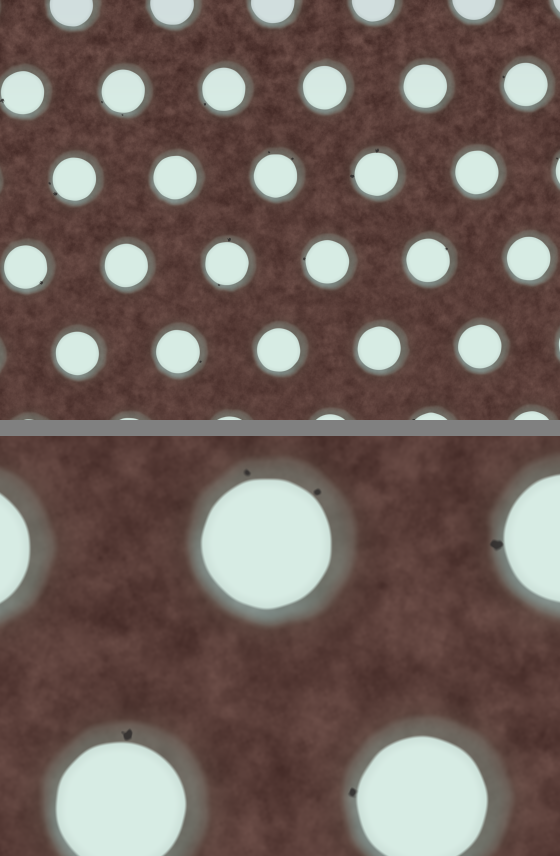
Top, the full canvas; bottom, a detail of the centre.
Give the GLSL for this pattern, as a WebGL 2 fragment shader.

```glsl
#version 300 es
precision highp float;

uniform vec2 u_resolution;
out vec4 outColor;

// Lattice, in units of the canvas height
const vec2 ORIGIN = vec2(0.6563, 0.5816);
const vec2 STEP_ACROSS = vec2(0.2396, 0.0040);
const vec2 STEP_DOWN = vec2(0.1233, -0.2054);

// Hole and rim
const float HOLE_RADIUS = 0.0515;
const float RIM_RADIUS = 0.0675;
const vec2 RIM_OFFSET = vec2(0.0036, 0.0008);
const float HOLE_SOFTNESS = 0.0016;
const float RIM_SOFTNESS = 0.0035;
const float HALO_WIDTH = 0.010;
const float EDGE_WOBBLE = 0.0016;
const vec2 LIGHT_SIDE = vec2(-0.50, -0.86);

// Wear
const int SPECKS = 2;
const float SPECK_CHANCE = 0.38;
const float SPECK_SIZE = 0.0042;
const float GRAIN_SCALE = 42.0;
const float GRAIN_STRENGTH = 0.19;

const vec3 PLATE = vec3(0.350, 0.240, 0.220);
const vec3 HALO = vec3(0.370, 0.315, 0.275);
const vec3 RIM_OUTER = vec3(0.415, 0.355, 0.325);
const vec3 RIM_INNER = vec3(0.450, 0.485, 0.450);
const vec3 RIM_LIT = vec3(0.540, 0.605, 0.600);
const vec3 HOLE_GREEN = vec3(0.845, 0.925, 0.895);
const vec3 HOLE_GREY = vec3(0.820, 0.870, 0.870);
const vec3 SPECK = vec3(0.160, 0.150, 0.150);

float hash(vec2 p) {
    return fract(sin(dot(p, vec2(127.1, 311.7))) * 43758.5453);
}

float noise(vec2 p) {
    vec2 cell = floor(p);
    vec2 f = fract(p);
    f = f * f * (3.0 - 2.0 * f);
    float low = mix(hash(cell), hash(cell + vec2(1, 0)), f.x);
    float high = mix(hash(cell + vec2(0, 1)), hash(cell + vec2(1, 1)), f.x);
    return mix(low, high, f.y);
}

// Layered noise centred on zero
float grain(vec2 p) {
    float sum = 0.0;
    float weight = 0.5;
    for (int i = 0; i < 4; i++) {
        sum += weight * (noise(p) - 0.5);
        p = mat2(1.6, 1.2, -1.2, 1.6) * p + 17.3;
        weight *= 0.68;
    }
    return sum;
}

// Coverage of a shape from its signed distance
float cover(float dist, float softness) {
    float width = max(softness, 0.75 / u_resolution.y);
    return 1.0 - smoothstep(-width, width, dist);
}

void main() {
    vec2 p = gl_FragCoord.xy / u_resolution.y;

    // Nearest hole of the skewed lattice
    mat2 lattice = mat2(STEP_ACROSS, STEP_DOWN);
    vec2 id = round(inverse(lattice) * (p - ORIGIN));
    vec2 local = p - ORIGIN - lattice * id;
    vec2 rimLocal = local - RIM_OFFSET;

    // Mottled plate, smoother toward the bottom
    float strength = GRAIN_STRENGTH * mix(0.75, 1.1, p.y);
    float mottle = grain(p * GRAIN_SCALE);
    vec3 color = PLATE + strength * mottle * vec3(1.0, 0.88, 0.82);

    // Rim with a faint halo
    float wobble = EDGE_WOBBLE * (noise(local * 55.0 + id * 9.7) - 0.5);
    float holeDist = length(local) - HOLE_RADIUS - wobble;
    float rimDist = length(rimLocal) - RIM_RADIUS - 2.0 * wobble;
    float halo = exp(-max(rimDist, 0.0) / HALO_WIDTH);
    color = mix(color, HALO, 0.42 * halo);

    float lit = dot(normalize(local + 1e-5), LIGHT_SIDE);
    float depth = smoothstep(0.001, -0.013, rimDist);
    vec3 rim = mix(RIM_OUTER, RIM_INNER, depth * (0.72 + 0.28 * lit));
    rim = mix(rim, RIM_LIT, 0.65 * depth * smoothstep(0.0, 1.0, lit));
    rim += 0.07 * mottle;
    color = mix(color, rim, 0.95 * cover(rimDist, RIM_SOFTNESS));

    // Bright hole, greyer near the top
    vec3 hole = mix(HOLE_GREEN, HOLE_GREY, smoothstep(0.72, 1.0, p.y));
    hole -= 0.04 * smoothstep(-0.010, 0.0, holeDist);
    color = mix(color, hole, cover(holeDist, HOLE_SOFTNESS));

    // Dark specks caught on some rims
    for (int i = 0; i < SPECKS; i++) {
        vec2 seed = id + 23.7 * float(i + 1);
        float angle = 6.2832 * hash(seed);
        float radius = HOLE_RADIUS + 0.008 * hash(seed + 3.1);
        float size = SPECK_SIZE * mix(0.4, 1.0, hash(seed + 5.9));
        vec2 q = local - radius * vec2(cos(angle), sin(angle));
        float dist = length(q) - size * (0.5 + noise(q * 300.0 + seed));
        float present = step(hash(seed + 8.3), SPECK_CHANCE);
        color = mix(color, SPECK, 0.8 * present * cover(dist, 0.0016));
    }

    outColor = vec4(clamp(color, 0.0, 1.0), 1.0);
}
```
